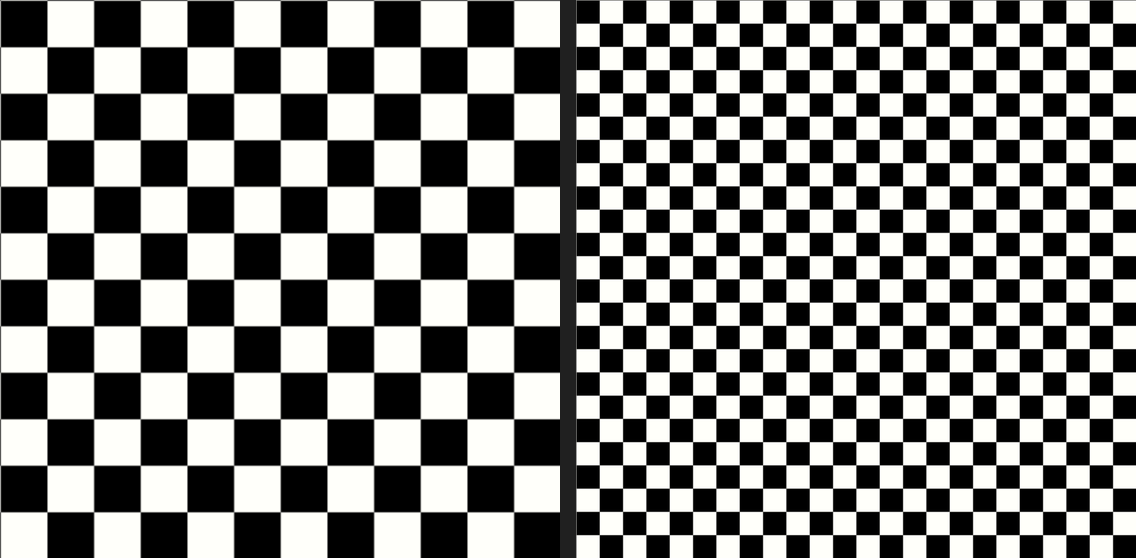
Left, the tile; right, the same tile 2 across and 2 down.
Write a Shadertoy shader that draws this pattern.

```glsl
// Checkerboard of black and warm white squares, twelve by twelve, with slightly soft edges.
// A signed triangle wave on each axis changes sign at every grid line;
// the product of the two waves picks the square colour.

const float SQUARES = 12.0;                     // per side; even, so the board tiles
const vec2  GRID_SHIFT = vec2(0.0014, -0.0014); // grid offset, in canvas units
const float EDGE_SOFTNESS = 0.0016;             // half width of the blend, in canvas units
const vec3  BLACK = vec3(0.0);
const vec3  WHITE = vec3(1.0, 1.0, 0.98);

// Signed distance to the nearest grid line: positive in even squares, negative in odd.
vec2 signedGrid(vec2 p) {
    return 0.5 - abs(mod(p + 0.5, 2.0) - 1.0);
}

void mainImage(out vec4 fragColor, in vec2 fragCoord) {
    vec2 uv = fragCoord / iResolution.xy;

    // Keep the blend at least about one pixel wide on small canvases
    vec2 halfWidth = max(vec2(EDGE_SOFTNESS), 0.6 / iResolution.xy) * SQUARES;
    vec2 side = clamp(signedGrid((uv - GRID_SHIFT) * SQUARES) / halfWidth, -1.0, 1.0);

    // Equal signs give white, opposite signs give black
    float whiteness = 0.5 + 0.5 * side.x * side.y;
    fragColor = vec4(mix(BLACK, WHITE, whiteness), 1.0);
}
```
